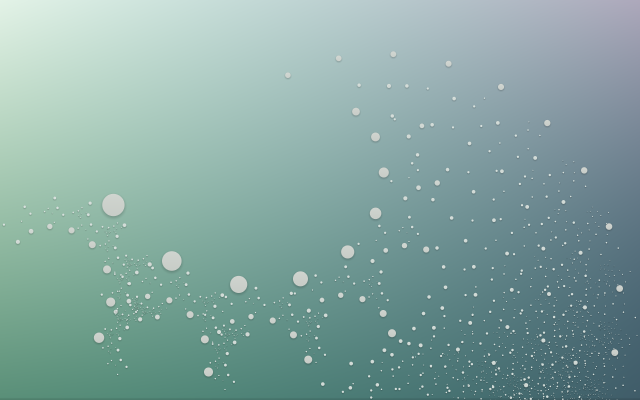
Give the GLSL for this background, as a Shadertoy shader.

```glsl
// Pale beads grow along two self-similar spiral trees over a soft green to mauve
// gradient. Every bead spawns a forward bead and a smaller turned branch; complex
// products give the turns, and a small stack walks only the subtrees within reach.

const int STACK_SIZE = 14;

struct Bead { vec2 pos; vec2 stride; int left; };

// Complex factors applied to a bead's stride.
struct Growth { vec2 forward; vec2 branchTurn; vec2 branchOffset; float size; };

vec2 cmul(vec2 a, vec2 b) {
    return vec2(a.x * b.x - a.y * b.y, a.x * b.y + a.y * b.x);
}

// Quadratic through three colours at t = 0, 0.5 and 1.
vec3 blend3(vec3 a, vec3 b, vec3 c, float t) {
    return a * (1.0 - t) * (1.0 - 2.0 * t) + 4.0 * b * t * (1.0 - t) + c * t * (2.0 * t - 1.0);
}

// Smooth backdrop, uv in 0..1.
vec3 backdrop(vec2 uv) {
    vec3 low = blend3(vec3(0.35, 0.56, 0.47), vec3(0.295, 0.49, 0.46), vec3(0.25, 0.36, 0.41), uv.x);
    vec3 middle = blend3(vec3(0.62, 0.765, 0.675), vec3(0.51, 0.655, 0.635), vec3(0.39, 0.475, 0.53), uv.x);
    vec3 high = blend3(vec3(0.89, 0.95, 0.905), vec3(0.74, 0.82, 0.82), vec3(0.68, 0.66, 0.735), uv.x);
    return blend3(low, middle, high, uv.y);
}

// One bead with a soft shadow below it.
vec3 paintBead(vec3 base, vec2 p, vec2 center, float radius, float pixel) {
    vec2 d = p - center;
    float shadowBlur = 0.003 + 0.2 * radius;
    float shadowDist = length(d + vec2(0.0, 0.0015 + 0.08 * radius)) - radius;
    base *= 1.0 - 0.22 * (1.0 - smoothstep(-shadowBlur, shadowBlur, shadowDist));

    float cover = clamp((radius - length(d)) / pixel + 0.5, 0.0, 1.0);
    cover *= min(1.0, 0.35 + 1.3 * radius / pixel);
    float lift = clamp(d.y / radius, -1.0, 1.0);
    vec3 largeTone = vec3(0.81, 0.825, 0.805) + 0.015 * lift;
    vec3 smallTone = vec3(0.85, 0.89, 0.875);
    vec3 tone = mix(smallTone, largeTone, smoothstep(0.002, 0.009, radius));
    return mix(base, tone, 0.97 * cover);
}

// Walks a binary tree of beads, skipping parts too far from p.
vec3 paintTree(vec3 base, vec2 p, Bead root, Growth g, float pixel) {
    Bead stack[STACK_SIZE];
    stack[0] = root;
    int top = 0;
    for (int i = 0; i < 4096; i++) {
        if (top < 0) break;
        Bead bead = stack[top];
        top--;
        float span = length(bead.stride);
        float reach = span * min(7.0, 1.7 * float(bead.left)) + 1.6 * g.size * span + 0.012;
        if (distance(p, bead.pos) > reach) continue;

        base = paintBead(base, p, bead.pos, g.size * span, pixel);
        if (bead.left > 0) {
            int left = bead.left - 1;
            vec2 branchPos = bead.pos + cmul(bead.stride, g.branchOffset);
            stack[top + 1] = Bead(branchPos, cmul(bead.stride, g.branchTurn), left);
            stack[top + 2] = Bead(bead.pos + bead.stride, cmul(bead.stride, g.forward), left);
            top += 2;
        }
    }
    return base;
}

void mainImage(out vec4 fragColor, in vec2 fragCoord) {
    vec2 uv = fragCoord / iResolution.xy;
    float aspect = iResolution.x / iResolution.y;
    vec2 p = vec2(uv.x * 1.6, uv.y);
    float pixel = max(1.0, 1.6 / aspect) / iResolution.y;

    vec3 color = backdrop(uv);
    color *= 1.0 - 0.1 * (1.0 - smoothstep(0.002, 0.007, uv.y));

    // Wide, finely branched arc on the right.
    Growth fine = Growth(vec2(0.948, 0.238), vec2(0.307, 0.527), vec2(-0.203, 0.596), 0.053);
    color = paintTree(color, p, Bead(vec2(1.485, -0.0375), vec2(0.052, 0.156), 10), fine, pixel);
    color = paintBead(color, p, vec2(0.980, 0.167), 0.010, pixel);

    // Tight spiral of large beads on the left.
    Growth bold = Growth(vec2(0.797, 0.363), vec2(-0.201, 0.418), vec2(1.007, -1.307), 0.138);
    color = paintTree(color, p, Bead(vec2(0.2835, 0.4875), vec2(0.146, -0.140), 8), bold, pixel);

    fragColor = vec4(color, 1.0);
}
```
